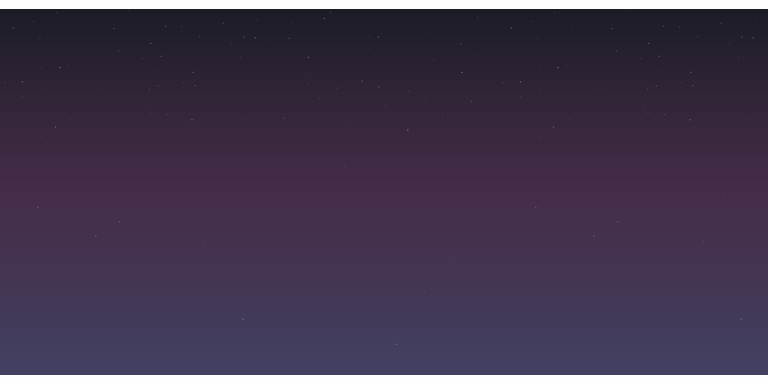
Give the GLSL for this background, as a Shadertoy shader.

```glsl
// A dusky night sky between two thin white bars: a vertical gradient from
// near-black through plum to slate blue, with faint stars thinning downward.
// Stars are jittered points in a cell grid that repeats across the canvas.

const float BAR_HEIGHT = 0.0234;     // white bar, in canvas heights
const vec3 BAR_COLOR = vec3(0.995);

const int STOP_COUNT = 5;
const float STOP_DEPTH[STOP_COUNT] = float[](0.0, 0.25, 0.48, 0.74, 1.0);
const vec3 STOP_COLOR[STOP_COUNT] = vec3[](
    vec3(0.106, 0.110, 0.150),       // night
    vec3(0.195, 0.145, 0.220),       // dusk
    vec3(0.268, 0.172, 0.282),       // plum
    vec3(0.264, 0.208, 0.328),       // violet
    vec3(0.262, 0.255, 0.385));      // slate

const float STAR_PERIOD = 1.297;     // width of the repeating star tile
const float STAR_COLUMNS = 32.0;     // cells across one tile
const float STAR_RADIUS = 0.0018;
const float STAR_GAIN = 0.32;
const vec3 STAR_COLOR = vec3(0.90, 0.85, 0.95);
const float DENSE_CHANCE = 0.42;     // share of filled cells near the top
const float SPARSE_CHANCE = 0.035;   // share of filled cells lower down

vec3 hash3(vec2 cell) {
    vec3 h = fract(cell.xyx * vec3(0.1031, 0.1030, 0.0973));
    h += dot(h, h.yxz + 33.33);
    return fract((h.xxy + h.yzz) * h.zyx);
}

// Blend through the colour stops; depth is 0 at the top and 1 at the bottom.
vec3 skyColor(float depth) {
    vec3 color = STOP_COLOR[0];
    for (int i = 1; i < STOP_COUNT; i++) {
        float span = STOP_DEPTH[i] - STOP_DEPTH[i - 1];
        float blend = clamp((depth - STOP_DEPTH[i - 1]) / span, 0.0, 1.0);
        color = mix(color, STOP_COLOR[i], blend);
    }
    return color;
}

// One optional star per cell, with random position and brightness.
float starLight(vec2 p, float pixel) {
    float cellSize = STAR_PERIOD / STAR_COLUMNS;
    vec2 grid = vec2(mod(p.x, STAR_PERIOD), 1.0 - p.y) / cellSize;
    vec2 cell = floor(grid);
    vec3 placement = hash3(cell + 7.0);
    vec3 traits = hash3(cell + 91.0);

    float cellDepth = (cell.y + 0.5) * cellSize;
    float thinning = smoothstep(0.12, 0.42, cellDepth);
    float chance = mix(DENSE_CHANCE, SPARSE_CHANCE, thinning);
    chance *= 1.0 - smoothstep(0.70, 0.80, cellDepth);

    vec2 center = mix(vec2(0.12), vec2(0.88), placement.xy);
    float distanceToStar = length(fract(grid) - center) * cellSize;
    float disc = 1.0 - smoothstep(STAR_RADIUS - 0.5 * pixel,
                                  STAR_RADIUS + 0.5 * pixel, distanceToStar);
    float brightness = mix(0.15, 1.0, traits.y * traits.y);
    return disc * brightness * step(traits.x, chance);
}

void mainImage(out vec4 fragColor, in vec2 fragCoord) {
    vec2 p = fragCoord / iResolution.y;
    float pixel = 1.0 / iResolution.y;

    // Sky and stars
    float depth = (1.0 - BAR_HEIGHT - p.y) / (1.0 - 2.0 * BAR_HEIGHT);
    vec3 color = skyColor(depth);
    color = mix(color, STAR_COLOR, STAR_GAIN * starLight(p, pixel));

    // White bars along the top and bottom
    float edgeDistance = min(p.y, 1.0 - p.y) - BAR_HEIGHT;
    float inside = smoothstep(-0.5 * pixel, 0.5 * pixel, edgeDistance);
    fragColor = vec4(mix(BAR_COLOR, color, inside), 1.0);
}
```
